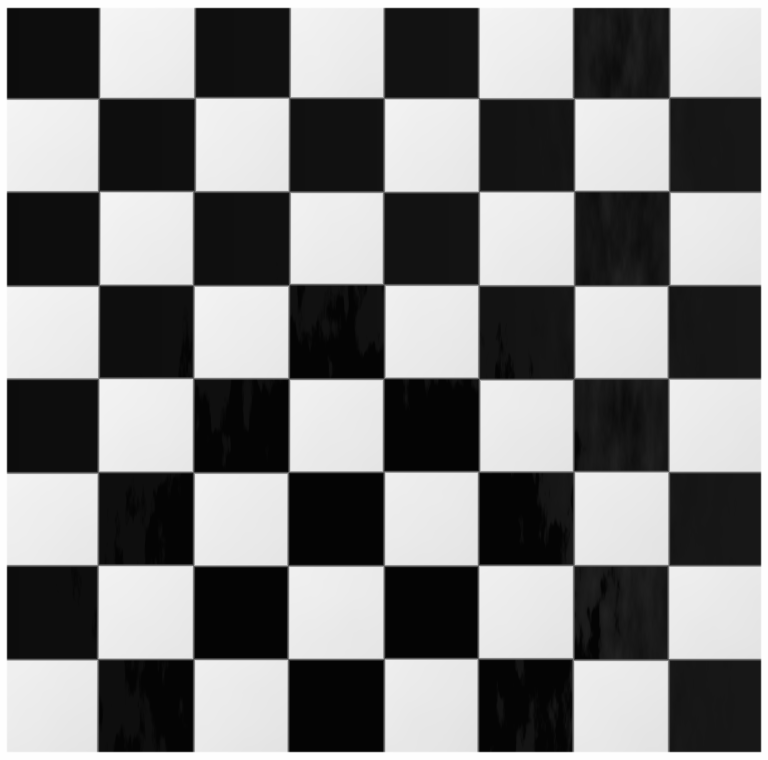
Give the GLSL for this pattern, as a Shadertoy shader.

```glsl
// An eight by eight board of glossy black and white tiles on a white margin.
// Signed steps about the nearest grid line give the checks and thin grey seams;
// stretched noise breaks the sheen of the black tiles into vertical streaks.

#define TILES 8.0
#define PITCH vec2(0.1237, 0.1230)      // tile size in canvas units
#define CENTER vec2(0.5, 0.5015)        // middle crossing of the grid
#define BOARD_MIN vec2(0.0091, 0.0105)
#define BOARD_MAX vec2(0.9910, 0.9895)
#define JITTER 0.016                    // uneven laying, in tiles
#define SEAM_WIDTH 0.009                // half width, in tiles
#define SEAM_GREY 0.36
#define SHADE_CENTER vec2(3.7, 1.5)     // area without reflected light
#define SHADE_RADIUS vec2(2.4, 2.85)
#define STREAK_SCALE vec2(9.0, 2.2)

float hash(vec2 p) {
    vec3 q = fract(p.xyx * vec3(0.1031, 0.1030, 0.0973));
    q += dot(q, q.yzx + 33.33);
    return fract((q.x + q.y) * q.z);
}

float noise(vec2 p) {
    vec2 i = floor(p), f = fract(p);
    f = f * f * (3.0 - 2.0 * f);
    return mix(mix(hash(i), hash(i + vec2(1, 0)), f.x),
               mix(hash(i + vec2(0, 1)), hash(i + vec2(1, 1)), f.x), f.y);
}

float fbm(vec2 p) {
    float sum = 0.0, amp = 0.53;
    for (int i = 0; i < 4; i++) {
        sum += amp * noise(p);
        p = p * 2.03 + 11.7;
        amp *= 0.5;
    }
    return sum;
}

// White enamel: a soft diagonal falloff in each tile and over the board
float whiteTile(vec2 uv, vec2 grid, vec2 tile) {
    vec2 local = grid - tile;
    float shade = 0.922 + 0.022 * (local.y - local.x);
    shade += 0.018 * (uv.y - uv.x) + 0.008 * (hash(tile) - 0.5);
    return shade + 0.008 * (fbm(grid * 3.0) - 0.5);
}

// Black enamel: streaky reflections that fade out in the shaded area
float blackTile(vec2 uv, vec2 grid, vec2 tile) {
    float streak = fbm(grid * STREAK_SCALE + tile * 17.0) - 0.5;
    float reach = length((grid - SHADE_CENTER) / SHADE_RADIUS) - 1.0;
    reach += 0.14 * (hash(tile + 5.0) - 0.5);
    float sheen = smoothstep(-0.08, 0.08, reach + 0.9 * streak);
    sheen = mix(sheen, 1.0, smoothstep(0.15, 0.4, reach));
    float glare = exp(-pow((grid.x - 6.5) / 0.55, 2.0));
    float light = mix(0.048, 0.090, uv.x) + glare * (0.012 + 0.13 * streak);
    return mix(0.016, light, sheen);
}

void mainImage(out vec4 fragColor, in vec2 fragCoord) {
    vec2 uv = fragCoord / iResolution.xy;
    vec2 soft = max(1.0 / iResolution.xy, vec2(0.0014));

    // Grid coordinates, with a slight lean toward the left side
    vec2 grid = (uv - CENTER) / PITCH + 0.5 * TILES;
    grid.x += 0.025 * (0.5 - uv.y) * (1.0 - uv.x);

    // Signed offset from the nearest inner grid line
    vec2 line = clamp(floor(grid + 0.5), 1.0, TILES - 1.0);
    vec2 cell = floor(grid);
    vec2 shift = vec2(hash(vec2(line.x, cell.y)), hash(vec2(cell.x, line.y) + 31.0));
    vec2 side = grid - line + JITTER * (shift - 0.5);
    vec2 tile = clamp(line + step(0.0, side) - 1.0, 0.0, TILES - 1.0);

    // Smooth checks: the side changes sign at every line
    vec2 blur = soft / PITCH;
    vec2 turn = 1.0 - 2.0 * mod(line, 2.0);
    vec2 signs = turn * (2.0 * smoothstep(-blur, blur, side) - 1.0);
    float white = 0.5 + 0.5 * signs.x * signs.y;
    float shade = mix(blackTile(uv, grid, tile), whiteTile(uv, grid, tile), white);

    // Seams between tiles
    vec2 seam = 1.0 - smoothstep(vec2(0.0), SEAM_WIDTH + blur, abs(side));
    shade = mix(shade, SEAM_GREY, 0.75 * max(seam.x, seam.y));

    // White margin around the board
    vec2 inside = smoothstep(BOARD_MIN - soft, BOARD_MIN + soft, uv)
                * (1.0 - smoothstep(BOARD_MAX - soft, BOARD_MAX + soft, uv));
    shade = mix(0.995, shade, inside.x * inside.y);

    fragColor = vec4(vec3(shade), 1.0);
}
```
